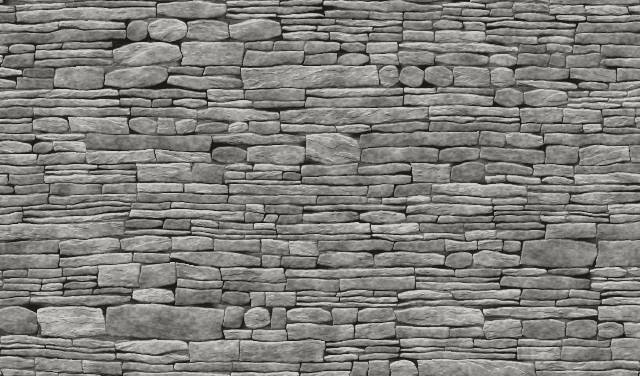
Write a Shadertoy shader that draws this texture.

```glsl
// Dry-stacked ledgestone wall of thin, rough grey slabs lit from above.

float hash(vec2 p) {
    vec3 q = fract(p.xyx * 0.1031);
    q += dot(q, q.yzx + 33.33);
    return fract((q.x + q.y) * q.z);
}

float noise(vec2 p) {
    vec2 i = floor(p), f = fract(p);
    f = f * f * (3.0 - 2.0 * f);
    return mix(mix(hash(i), hash(i + vec2(1, 0)), f.x),
               mix(hash(i + vec2(0, 1)), hash(i + vec2(1, 1)), f.x), f.y);
}

float fbm(vec2 p) {
    float sum = 0.0, amp = 0.52;
    for (int i = 0; i < 4; i++) {
        sum += amp * noise(p);
        p = mat2(1.9, 0.35, -0.35, 1.9) * p + 17.3;
        amp *= 0.52;
    }
    return sum;
}

// Jittered joint number i; the outer joints 0 and n stay fixed
float joint(float i, float n, float seed) {
    float jitter = 0.6 * (hash(vec2(i, seed)) - 0.5);
    return i > 0.5 && i < n - 0.5 ? i + jitter : i;
}

// Interval holding x: lower joint, upper joint, index
vec3 cut(float x, float n, float seed) {
    float i = clamp(floor(x), 0.0, n - 1.0);
    if (x < joint(i, n, seed)) i -= 1.0;
    else if (x >= joint(i + 1.0, n, seed)) i += 1.0;
    return vec3(joint(i, n, seed), joint(i + 1.0, n, seed), i);
}

float within(float x, vec3 span) {
    return (x - span.x) / (span.y - span.x);
}

// Returns relief height, distance to the slab edge, slab random, vertical place
vec4 wall(vec2 p) {
    // Bent courses and chipped outlines
    vec2 w = p;
    w.y += 0.022 * (noise(p * vec2(2.5, 3.0)) - 0.5);
    w += 0.008 * (vec2(noise(p * vec2(24.0, 40.0)), noise(p * vec2(17.0, 30.0) + 7.0)) - 0.5);

    // Bands are cut into blocks, blocks into layers, layers into slabs
    vec2 g = w * vec2(4.0, 17.0) + 2.0;
    vec3 band = cut(g.y, 99.0, 5.0);
    g.x += hash(vec2(band.z, 41.0));
    vec3 block = cut(g.x, 99.0, band.z * 7.0 + 3.0);
    float blockSeed = floor(999.0 * hash(vec2(band.z + 11.0, block.z + 29.0)));
    float pick = hash(vec2(blockSeed, 1.0));
    float layers = 1.0 + step(0.2, pick) + step(0.84, pick);
    float ty = within(g.y, band) * layers;
    vec3 layer = cut(ty, layers, blockSeed);
    float layerSeed = floor(999.0 * hash(vec2(blockSeed, layer.z + 5.0)));
    float slabs = 1.0 + floor(2.6 * hash(vec2(layerSeed, 2.0)));
    float tx = within(g.x, block) * slabs;
    vec3 slab = cut(tx, slabs, layerSeed);
    float id = hash(vec2(layerSeed, slab.z + 9.0));
    float tilt = hash(vec2(layerSeed, slab.z + 23.0)) - 0.5;

    // Tilted, skewed slab outline with ends that may taper
    vec2 size = vec2((slab.y - slab.x) * (block.y - block.x) / slabs / 4.0,
                     (layer.y - layer.x) * (band.y - band.x) / layers / 17.0);
    vec2 place = vec2(within(tx, slab), within(ty, layer)) - 0.5;
    vec2 q = place * size;
    q.y += 0.35 * tilt * size.y * place.x;
    q.x += 0.5 * (id - 0.5) * q.y;
    q += 0.006 * (vec2(fbm(p * 75.0), fbm(p * vec2(45.0, 80.0) + 31.0)) - 0.5);
    float radius = min(0.006, 0.3 * size.y);
    vec2 e = abs(q) - 0.5 * size + radius;
    e.y += size.y * smoothstep(0.3, 1.0, fract(id * 7.0)) * place.x * place.x;
    float d = length(max(e, 0.0)) + min(max(e.x, e.y), 0.0) - radius;

    // Slanted split strata with ledges, then fine roughness
    float strata = fbm(w * vec2(20.0, 58.0) + vec2(id * 50.0, tilt * w.x * 32.0));
    float ledge = smoothstep(0.43, 0.53, strata) * smoothstep(0.1, 0.8, id);
    float grain = fbm(p * vec2(85.0, 130.0));
    float h = smoothstep(0.001, -0.006, d) * (0.4 + 0.4 * id)
            + 0.65 * strata + 0.35 * ledge + 0.25 * grain;
    return vec4(h, d, id, place.y);
}

void mainImage(out vec4 fragColor, in vec2 fragCoord) {
    vec2 p = fragCoord / iResolution.y;
    vec4 stone = wall(p);

    // Slope toward the light
    float light = stone.x - wall(p + vec2(-0.0009, 0.0025)).x;

    // Slab tone, weathering and pitted grain
    float tone = 0.535 + 0.13 * (stone.z - 0.5) + 0.1 * stone.w;
    tone += 0.36 * (fbm(p * vec2(18.0, 30.0) + stone.z * 40.0) - 0.48);
    tone += 0.24 * (fbm(p * vec2(120.0, 150.0)) - 0.48);
    tone += 0.5 * clamp(light, -0.45, 0.36);

    // Joints open and close along their length
    float depth = mix(0.2, 0.72, smoothstep(0.3, 0.85, noise(p * vec2(22.0, 34.0) + 3.0)));
    tone *= mix(depth, 1.0, smoothstep(0.0012, -0.0032, stone.y));
    tone = clamp(tone, 0.1, 0.8);
    fragColor = vec4(tone - vec3(-0.004, 0.0, 0.016), 1.0);
}
```
